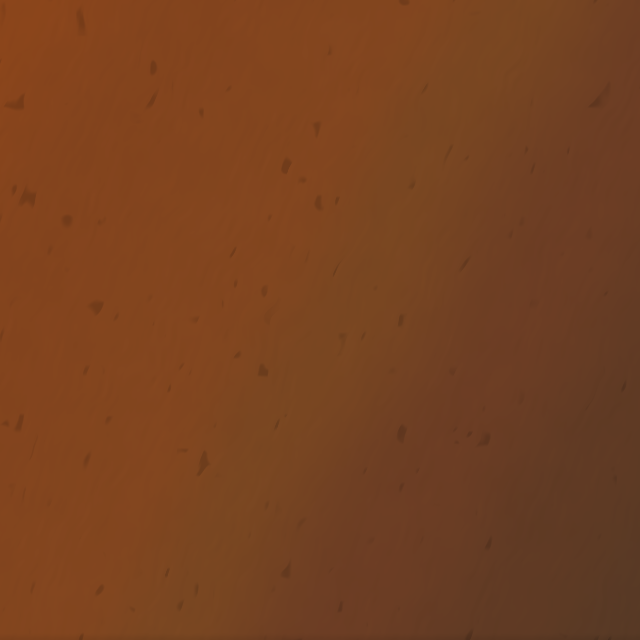
This texture is drawn by a WebGL 1 fragment shader. Its source:

```glsl
precision highp float;

uniform vec2 u_resolution;

#define SLANT 0.55
#define STROKE_TILT 0.38
#define STROKE_SCALE vec2(105.0, 26.0)
#define SWIRL_SCALE 13.0
#define SWIRL_AMOUNT 0.036
#define RELIEF 0.045
#define SCRATCH_DEPTH 0.13
#define MOTTLE 0.025

float hash(vec2 p) {
  return fract(sin(dot(p, vec2(127.1, 311.7))) * 43758.545);
}

float noise(vec2 p) {
  vec2 cell = floor(p);
  vec2 f = fract(p);
  f = f * f * (3.0 - 2.0 * f);
  float low = mix(hash(cell), hash(cell + vec2(1.0, 0.0)), f.x);
  float high = mix(hash(cell + vec2(0.0, 1.0)), hash(cell + 1.0), f.x);
  return mix(low, high, f.y);
}

float fbm(vec2 p) {
  float sum = 0.0;
  float gain = 0.5;
  for (int i = 0; i < 3; i++) {
    sum += gain * noise(p);
    p = p * 2.03 + 17.3;
    gain *= 0.5;
  }
  return sum / 0.875;
}

// Diagonal wash from warm orange to dark umber
vec3 wash(float d) {
  vec3 c = mix(vec3(0.545, 0.27, 0.105), vec3(0.513, 0.265, 0.115), smoothstep(0.0, 0.3, d));
  c = mix(c, vec3(0.512, 0.272, 0.12), smoothstep(0.3, 0.6, d));
  c = mix(c, vec3(0.475, 0.275, 0.13), smoothstep(0.6, 0.8, d));
  c = mix(c, vec3(0.425, 0.24, 0.14), smoothstep(0.8, 1.08, d));
  c = mix(c, vec3(0.375, 0.228, 0.14), smoothstep(1.08, 1.33, d));
  return mix(c, vec3(0.345, 0.225, 0.145), smoothstep(1.33, 1.55, d));
}

// Bends the stroke direction into small eddies
vec2 swirl(vec2 p) {
  vec2 q = p * SWIRL_SCALE;
  return p + SWIRL_AMOUNT * (vec2(fbm(q + 3.7), fbm(q + vec2(41.2, 9.1))) - 0.5);
}

// Brush height, long along the tilted stroke direction
float strokes(vec2 p) {
  float s = sin(STROKE_TILT);
  float c = cos(STROKE_TILT);
  vec2 q = swirl(p);
  q = vec2(c * q.x - s * q.y, s * q.x + c * q.y);
  return noise(q * STROKE_SCALE + 50.0);
}

void main() {
  vec2 uv = gl_FragCoord.xy / u_resolution;
  vec2 p = gl_FragCoord.xy / u_resolution.y;

  float d = uv.x + SLANT * (1.0 - uv.y);
  d += 0.06 * (noise(p * 4.0 + 8.0) - 0.5);
  vec3 color = wash(d);

  // Paint relief lit from the upper left
  float height = strokes(p);
  float slope = height - strokes(p + vec2(-0.0016, 0.0012));
  float shade = 1.0 - RELIEF * slope;
  shade += MOTTLE * (fbm(p * 24.0) - 0.5);

  // Sparse dark scratches along stroke crests
  float patches = smoothstep(0.66, 0.86, noise(p * 38.0 + 71.0));
  float crest = smoothstep(0.72, 0.9, height);
  shade -= SCRATCH_DEPTH * patches * crest;

  // Thin dark rim at the lower border
  shade -= 0.06 * (1.0 - smoothstep(0.0, 0.012, uv.y));

  gl_FragColor = vec4(color * shade, 1.0);
}
```
